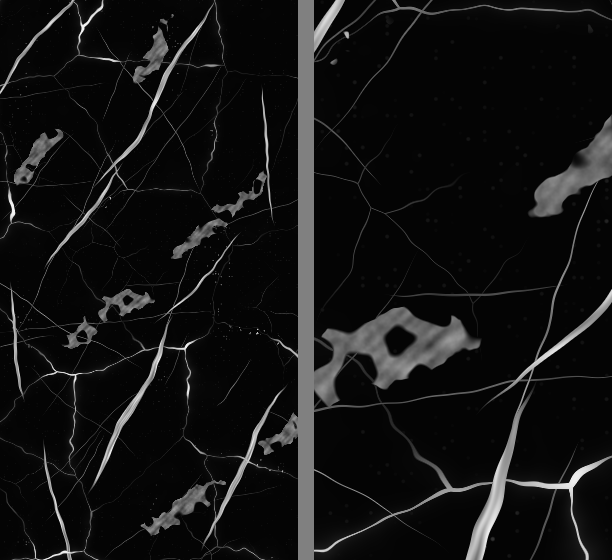
Left: the whole. Right: its middle third, enlarged.
Write a WebGL 1 fragment shader that draws this texture.

```glsl
precision highp float;
uniform vec2 u_resolution;

vec2 hash2(vec2 p) {
  p = vec2(dot(p, vec2(127.1, 311.7)), dot(p, vec2(269.5, 183.3)));
  return fract(sin(p) * 43758.545);
}

// Gradient noise, about -0.7 to 0.7
float noise(vec2 p) {
  vec2 i = floor(p), f = fract(p);
  vec2 u = f * f * f * (f * (f * 6.0 - 15.0) + 10.0);
  vec2 e = vec2(0.0, 1.0);
  float a = dot(hash2(i) * 2.0 - 1.0, f);
  float b = dot(hash2(i + e.yx) * 2.0 - 1.0, f - e.yx);
  float c = dot(hash2(i + e.xy) * 2.0 - 1.0, f - e.xy);
  float d = dot(hash2(i + e.yy) * 2.0 - 1.0, f - e.yy);
  return mix(mix(a, b, u.x), mix(c, d, u.x), u.y);
}

float fbm(vec2 p) {
  float sum = 0.0, amp = 0.6;
  for (int i = 0; i < 4; i++) {
    sum += amp * noise(p);
    p = mat2(1.6, 1.2, -1.2, 1.6) * p + 5.3;
    amp *= 0.5;
  }
  return sum;
}

vec2 rotate(vec2 p, float a) {
  return vec2(cos(a) * p.x + sin(a) * p.y, cos(a) * p.y - sin(a) * p.x);
}

float coverage(float d, float halfWidth) {
  return clamp(0.5 + (halfWidth - d) * u_resolution.x, 0.0, 1.0);
}

// Distance to the nearest border between irregular cells
float crackDistance(vec2 p) {
  vec2 cell = floor(p), nearCell = cell, toNear = vec2(8.0);
  for (int y = -1; y <= 1; y++) for (int x = -1; x <= 1; x++) {
    vec2 c = cell + vec2(x, y);
    vec2 r = c + hash2(c) - p;
    if (dot(r, r) < dot(toNear, toNear)) { toNear = r; nearCell = c; }
  }
  float d = 8.0;
  for (int y = -2; y <= 2; y++) for (int x = -2; x <= 2; x++) {
    vec2 c = nearCell + vec2(x, y);
    vec2 r = c + hash2(c) - p;
    vec2 gap = r - toNear;
    if (dot(gap, gap) > 0.0001) d = min(d, dot(0.5 * (toNear + r), normalize(gap)));
  }
  return d;
}

// Tapered, wavering streak of mineral
float vein(vec2 p, float angle, float len, float width, float seed) {
  vec2 q = rotate(p, angle);
  float t = abs(q.x) / len;
  if (t > 1.0) return 0.0;
  q.y += 0.06 * noise(vec2(q.x * 3.0, seed)) + 0.007 * noise(vec2(q.x * 22.0, seed + 7.3));
  float w = width * (1.0 - t * t) * (0.9 + 0.8 * noise(vec2(q.x * 7.0, seed * 3.1)));
  float grain = 0.68 + 0.5 * noise(vec2(q.x * 14.0, q.y * 160.0 + seed));
  return coverage(abs(q.y), w) * (1.0 - smoothstep(0.75, 1.0, t)) * grain;
}

void main() {
  vec2 p = gl_FragCoord.xy / u_resolution.x;
  float height = u_resolution.y / u_resolution.x;
  vec2 bent = p + 0.09 * vec2(fbm(p * 4.0), fbm(p * 4.0 + 9.4));
  bent += 0.009 * vec2(noise(p * 34.0), noise(p * 34.0 + 4.7));

  // Dark ground with faint haze
  float tone = 0.014 + 0.03 * max(fbm(p * 5.0 + 2.0), 0.0);

  // Broken crack network, swelling and fading along its length
  float d = crackDistance(bent * 2.6 + 3.0) / 2.6;
  float strength = smoothstep(-0.25, 0.4, noise(p * 3.2 + 1.7));
  float swell = smoothstep(0.05, 0.5, noise(p * 9.0 + 6.1));
  float crack = coverage(d, 0.0012 + 0.007 * swell * strength);
  tone = max(tone, crack * (0.12 + 0.6 * strength + 0.4 * swell));
  tone += 0.1 * strength * exp(-d * 90.0);
  float fine = crackDistance(bent * 6.0 + 17.0) / 6.0;
  tone = max(tone, coverage(fine, 0.0007) * 0.35 * smoothstep(0.05, 0.4, noise(p * 3.0 + 12.6)));

  // Broad diagonal veins
  for (int i = 0; i < 9; i++) {
    float n = float(i);
    vec2 h = hash2(vec2(n, 4.0));
    vec2 center = vec2(fract(n * 0.618 + 0.2), (n + 0.5) / 9.0 * height);
    float angle = (mod(n, 3.0) < 0.5 ? -1.4 : 1.0) + 0.35 * (h.x - 0.5);
    tone = max(tone, vein(p - center, angle, 0.2 + 0.25 * h.y, 0.004 + 0.009 * h.x, n * 5.7 + 0.4));
  }

  // Hairline scratches
  for (int i = 0; i < 30; i++) {
    float n = float(i);
    vec2 h = hash2(vec2(n, 21.0)), k = hash2(vec2(n, 38.0));
    float angle = (h.x < 0.6 ? 0.95 : (h.x < 0.8 ? 0.1 : -0.75)) + 0.5 * (k.x - 0.5);
    vec2 center = hash2(vec2(n, 55.0)) * vec2(1.0, height);
    float line = vein(p - center, angle, 0.1 + 0.32 * k.y, 0.0013, n * 3.3 + 0.6);
    tone = max(tone, line * (0.25 + 0.6 * h.y));
  }

  // Torn pale patches with dark holes
  float web = abs(noise(bent * 17.0 + 8.0));
  float texture = 0.42 + 0.35 * fbm(p * 35.0) + 0.3 * noise(rotate(p, 0.8) * vec2(20.0, 90.0));
  for (int i = 0; i < 6; i++) {
    float n = float(i);
    vec2 h = hash2(vec2(n, 73.0));
    vec2 center = vec2(fract(n * 0.382 + 0.6), (n + 0.3 + 0.4 * h.y) / 6.0 * height);
    vec2 q = rotate(bent - center, 0.5 + 0.7 * h.x) / vec2(0.11 + 0.08 * h.y, 0.032);
    float body = 1.0 - length(q) + 1.1 * fbm(p * 13.0 + n);
    float shred = smoothstep(0.0, 0.06, body) * (1.0 - smoothstep(0.1, 0.16, web - 0.1 * h.x));
    tone = max(tone, shred * texture);
  }

  // Crumbs beside the cracks and scattered dust
  float crumbs = smoothstep(0.3, 0.45, noise(p * 85.0)) * (1.0 - smoothstep(0.005, 0.03, d));
  tone = max(tone, crumbs * 0.8 * smoothstep(0.1, 0.3, noise(p * 4.0 + 31.0)));
  vec2 grid = p * 110.0, h = hash2(floor(grid));
  float speck = 1.0 - smoothstep(0.1, 0.4, length(fract(grid) - 0.3 - 0.4 * h));
  float dusty = 0.08 + 0.5 * smoothstep(0.15, 0.45, noise(p * vec2(6.0, 2.5) + 44.0));
  tone = max(tone, speck * step(0.86, h.x) * dusty * h.y);

  gl_FragColor = vec4(vec3(clamp(tone, 0.0, 0.95)), 1.0);
}
```
